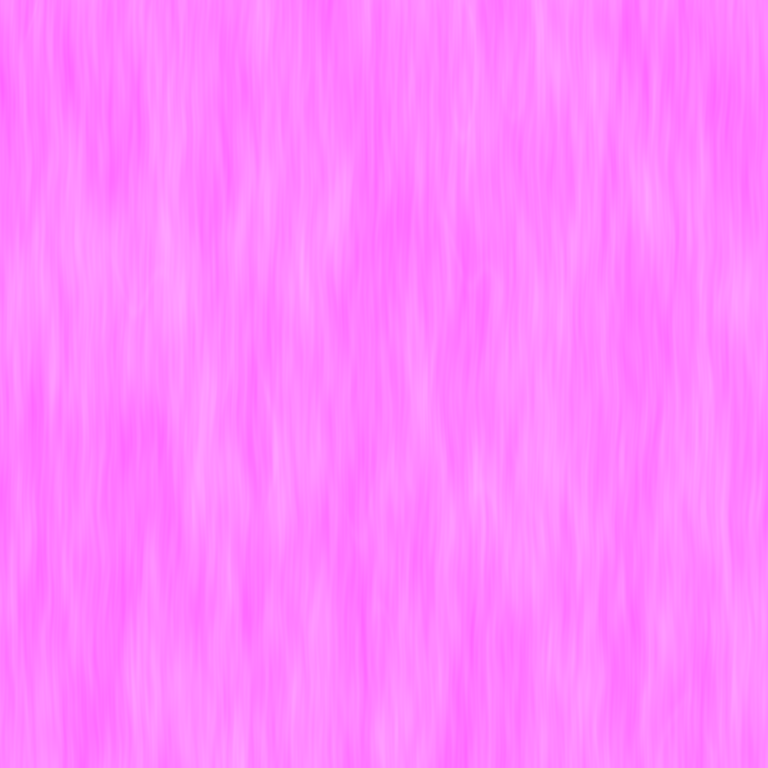
Reproduce this texture procedurally as a WebGL 1 fragment shader.

```glsl
precision highp float;
// Soft pink fibrous grain: layered vertical streaks with faint wavy strands.

uniform vec2 u_resolution;

const float MEAN_GREEN = 0.515;              // average tone between dark and light pink
const float CONTRAST = 0.089;                // strength of the streaks
const vec2 GREEN_RANGE = vec2(0.39, 0.63);   // deepest and palest pink
const vec2 BASE_FREQUENCY = vec2(8.7, 3.0);  // broadest streaks across the canvas
const vec2 LACUNARITY = vec2(1.92, 1.36);    // finer streaks are relatively longer
const float GAIN = 0.88;
const int OCTAVES = 6;
const vec2 WOBBLE_FREQUENCY = vec2(11.0, 6.5);
const float WOBBLE = 0.006;                  // sideways bend of the fibres
const vec2 STRAND_FREQUENCY = vec2(15.0, 3.6);
const float STRAND_WIDTH = 0.035;
const float STRAND_LIGHT = 0.025;

// Pseudo-random unit vector for a lattice corner.
vec2 randomDirection(vec2 cell) {
  float angle = 6.28318 * fract(sin(dot(cell, vec2(127.1, 311.7))) * 43758.5453);
  return vec2(cos(angle), sin(angle));
}

// Gradient noise, centred on zero.
float gradientNoise(vec2 p) {
  vec2 cell = floor(p);
  vec2 f = p - cell;
  vec2 blend = f * f * f * (f * (f * 6.0 - 15.0) + 10.0);
  vec2 right = vec2(1.0, 0.0);
  vec2 up = vec2(0.0, 1.0);
  float bottom = mix(dot(randomDirection(cell), f),
                     dot(randomDirection(cell + right), f - right), blend.x);
  float top = mix(dot(randomDirection(cell + up), f - up),
                  dot(randomDirection(cell + 1.0), f - 1.0), blend.x);
  return mix(bottom, top, blend.y);
}

// Octaves of noise stretched along the vertical.
float streaks(vec2 p) {
  vec2 frequency = BASE_FREQUENCY;
  float amplitude = 1.0;
  float sum = 0.0;
  for (int i = 0; i < OCTAVES; i++) {
    vec2 offset = vec2(17.31, 9.47) * float(i + 1);
    sum += amplitude * gradientNoise(p * frequency + offset);
    frequency *= LACUNARITY;
    amplitude *= GAIN;
  }
  return sum;
}

// Thin pale lines along the zero crossings of a noise, shown in patches.
float strands(vec2 p) {
  float line = gradientNoise(p * STRAND_FREQUENCY + 53.7) / STRAND_WIDTH;
  float patches = smoothstep(0.05, 0.4, gradientNoise(p * vec2(7.0, 4.0) + 81.2));
  return exp(-line * line) * patches;
}

void main() {
  vec2 p = gl_FragCoord.xy / u_resolution;

  // Bend the fibres gently sideways.
  float bend = gradientNoise(p * WOBBLE_FREQUENCY + 31.4)
             + 0.4 * gradientNoise(p * WOBBLE_FREQUENCY * 2.1 + 67.9);
  p.x += WOBBLE * bend;

  // Only the green channel varies; red and blue stay full.
  float green = MEAN_GREEN + CONTRAST * streaks(p) + STRAND_LIGHT * strands(p);
  gl_FragColor = vec4(1.0, clamp(green, GREEN_RANGE.x, GREEN_RANGE.y), 1.0, 1.0);
}
```
